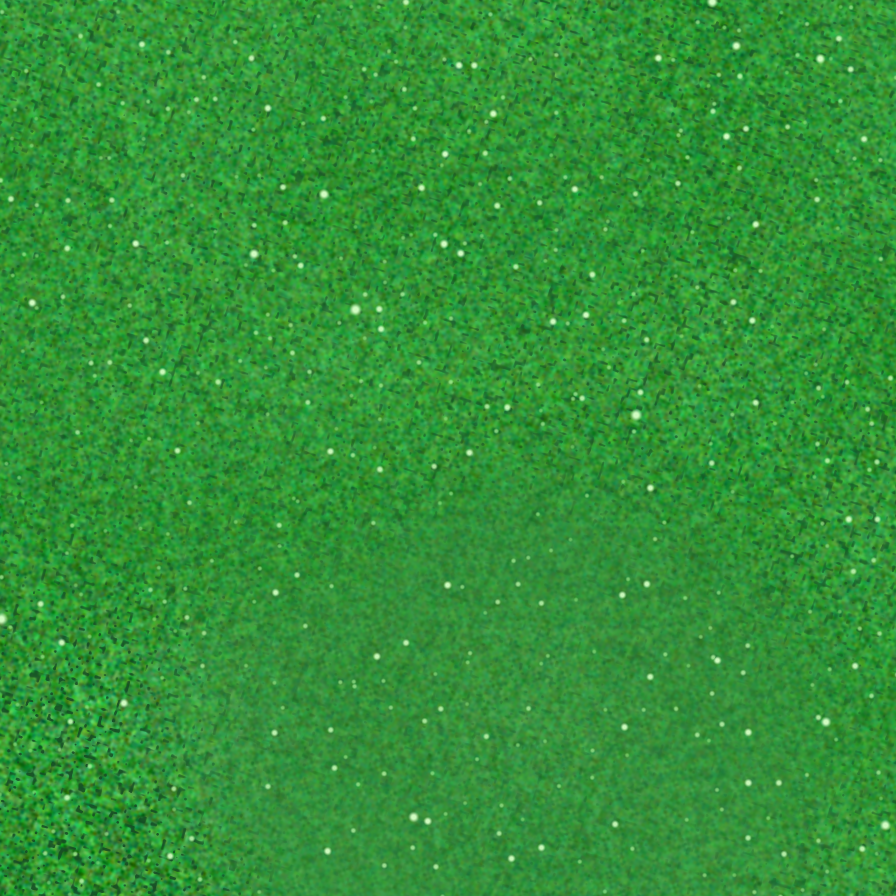
This texture is drawn by a Shadertoy shader. Its source:

```glsl
#define GRAIN_CELLS 255.0
#define CLUMP_CELLS 120.0
#define FLECK_CELLS 215.0
#define SMALL_CELLS 34.0
#define LARGE_CELLS 10.0
#define BASE_GREEN vec3(0.196, 0.590, 0.214)
#define CALM_GREEN vec3(0.216, 0.572, 0.240)
#define DARK_GREEN vec3(0.080, 0.290, 0.140)
#define SPARK_DIM vec3(0.560, 0.900, 0.490)
#define SPARK_BRIGHT vec3(0.820, 0.990, 0.760)

float hash(vec2 p) {
    return fract(sin(dot(p, vec2(127.1, 311.7))) * 43758.5453);
}

vec3 hash3(vec2 p) {
    return vec3(hash(p), hash(p + 17.3), hash(p + 41.9));
}

vec2 rotate(vec2 p, float angle) {
    float c = cos(angle), s = sin(angle);
    return vec2(c * p.x - s * p.y, s * p.x + c * p.y);
}

// Smooth value noise with three independent channels
vec3 noise3(vec2 p) {
    vec2 cell = floor(p);
    vec2 f = fract(p);
    f = f * f * (3.0 - 2.0 * f);
    vec3 low = mix(hash3(cell), hash3(cell + vec2(1, 0)), f.x);
    vec3 high = mix(hash3(cell + vec2(0, 1)), hash3(cell + vec2(1, 1)), f.x);
    return mix(low, high, f.y);
}

// Scattered soft glints: x is coverage, y is brightness
vec2 sparkles(vec2 uv, float cells, float chance, float minRadius, float maxRadius) {
    vec2 home = floor(uv * cells);
    vec2 result = vec2(0.0);
    float pixel = 1.0 / iResolution.y;
    for (int y = -1; y <= 1; y++) {
        for (int x = -1; x <= 1; x++) {
            vec2 cell = home + vec2(x, y);
            vec3 rnd = hash3(cell + cells * 3.7);
            vec2 center = (cell + rnd.xy) / cells;
            float gather = noise3(center * 7.0 + 29.0).x + 0.25 * center.x;
            if (hash(cell + cells * 7.1) > chance * (0.35 + gather)) continue;
            float radius = mix(minRadius, maxRadius, rnd.z * rnd.z);
            float cover = 1.0 - smoothstep(radius * 0.25, radius + 0.5 * pixel, length(uv - center));
            if (cover > result.x) result = vec2(cover, rnd.z);
        }
    }
    return result;
}

void mainImage(out vec4 fragColor, in vec2 fragCoord) {
    vec2 uv = fragCoord / iResolution.y;

    // Broad regions: a calm lower middle and a rough lower left corner
    vec3 broad = noise3(uv * 5.0 + 3.0);
    vec2 calmOffset = (uv - vec2(0.57, 0.16)) / vec2(0.35, 0.29);
    float calm = 1.0 - smoothstep(0.7, 1.3, length(calmOffset) + 0.25 * (broad.x - 0.5));
    float rough = 1.0 - smoothstep(0.10, 0.36, length(uv - vec2(0.14, 0.08)));
    rough *= 1.0 - calm;
    float contrast = mix(1.0, 0.62, calm) + 0.45 * rough + 0.25 * (broad.y - 0.5);

    // Two turned layers of fine grain, plus wider clumps
    vec3 grain = noise3(rotate(uv, 0.47) * GRAIN_CELLS) - 0.5;
    grain += 0.7 * (noise3(rotate(uv, 1.21) * GRAIN_CELLS * 0.83 + 91.0) - 0.5);
    vec3 clump = noise3(rotate(uv, 0.83) * CLUMP_CELLS + 13.0) - 0.5;
    vec3 color = mix(BASE_GREEN, CALM_GREEN, calm) + 0.04 * (broad.z - 0.5);
    color += contrast * (grain.x * vec3(0.09, 0.18, 0.09) + clump.x * vec3(0.05, 0.11, 0.05));
    color += contrast * vec3(0.15 * grain.y + 0.06 * clump.y, 0.0, 0.13 * grain.z + 0.05 * clump.z);

    // Dark flecks between the flakes
    float fleck = noise3(rotate(uv, 0.29) * FLECK_CELLS + 57.0).x;
    float shade = smoothstep(0.66, 0.96, fleck) * (contrast - 0.4);
    color = mix(color, DARK_GREEN, clamp(shade, 0.0, 0.85));

    // Many small glints and a few large ones
    vec2 small = sparkles(uv, SMALL_CELLS, 0.36, 0.0027, 0.0050);
    float strength = mix(0.5, 1.0, small.y);
    color = mix(color, mix(SPARK_DIM, SPARK_BRIGHT, small.y), small.x * strength);

    vec2 large = sparkles(uv, LARGE_CELLS, 0.20, 0.0048, 0.0078);
    color = mix(color, SPARK_BRIGHT, large.x);

    fragColor = vec4(clamp(color, 0.0, 1.0), 1.0);
}
```
